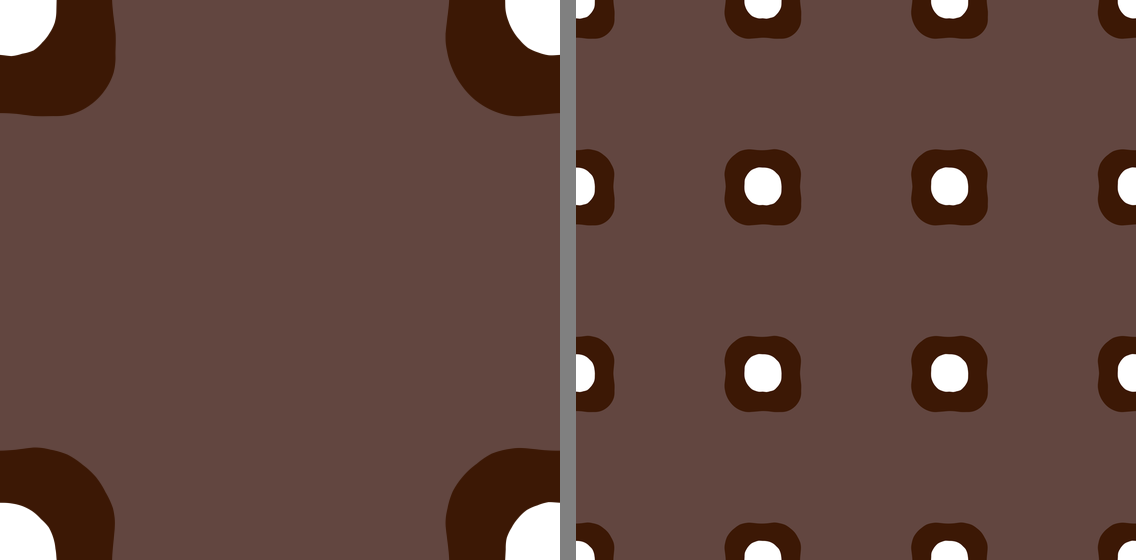
Left, the tile; right, the same tile 3 across and 3 down.
Give the GLSL for this pattern, as a Shadertoy shader.

```glsl
// One soft-cornered, hand-cut ring on a flat ground, centred on the tile corners.
// Each rim is a rounded box with its own extents and corner radius per quadrant,
// roughened by angular noise that wraps around the ring.

const vec3 GROUND = vec3(0.384, 0.275, 0.250);
const vec3 RING   = vec3(0.235, 0.094, 0.020);
const vec3 CENTRE = vec3(1.0);
const float TAU = 6.2831853;

float hash(float n) {
    return fract(sin(n * 12.9898 + 4.1) * 43758.547);
}

// Linear noise around a circle: straight runs between knots, -1 to 1
float ringNoise(float turn, float knots, float seed) {
    float t = turn * knots;
    float i = floor(t);
    float a = hash(mod(i, knots) + seed);
    float b = hash(mod(i + 1.0, knots) + seed);
    return mix(a, b, t - i) * 2.0 - 1.0;
}

// Picks a value by quadrant: x = (+,+), y = (-,+), z = (+,-), w = (-,-)
float byQuadrant(vec2 p, vec4 v) {
    vec2 row = p.y > 0.0 ? v.xy : v.zw;
    return p.x > 0.0 ? row.x : row.y;
}

// Extents are right, left, up, down; bulge swells the sides away from the axes
float unevenBox(vec2 p, vec4 extents, vec4 radii, float bulge) {
    vec2 halfSize = vec2(p.x > 0.0 ? extents.x : extents.y,
                         p.y > 0.0 ? extents.z : extents.w);
    vec2 a = abs(p);
    halfSize += bulge * smoothstep(0.0, 0.08, a.yx);
    float r = byQuadrant(p, radii);
    vec2 q = a - halfSize + r;
    return length(max(q, 0.0)) + min(max(q.x, q.y), 0.0) - r;
}

float coverage(float dist, float pixel) {
    return 1.0 - smoothstep(-0.7 * pixel, 0.7 * pixel, dist);
}

void mainImage(out vec4 fragColor, in vec2 fragCoord) {
    vec2 uv = fragCoord / iResolution.xy;
    float pixel = 1.0 / min(iResolution.x, iResolution.y);

    // Wrapped position relative to the nearest tile corner
    vec2 p = fract(uv + 0.5) - 0.5;
    float turn = fract(atan(p.y, p.x + 1e-6) / TAU + 1.0);

    // Outer and inner rims
    float outer = unevenBox(p, vec4(0.2015, 0.1990, 0.1955, 0.2030),
                            vec4(0.148, 0.138, 0.107, 0.138), 0.005);
    float inner = unevenBox(p, vec4(0.1000, 0.0975, 0.1025, 0.0990),
                            vec4(0.094, 0.084, 0.079, 0.089), 0.0);
    outer += 0.0013 * ringNoise(turn, 44.0, 3.0);
    inner += 0.0013 * ringNoise(turn, 32.0, 71.0);

    // Flat layers
    vec3 col = mix(GROUND, RING, coverage(outer, pixel));
    col = mix(col, CENTRE, coverage(inner, pixel));
    fragColor = vec4(col, 1.0);
}
```
